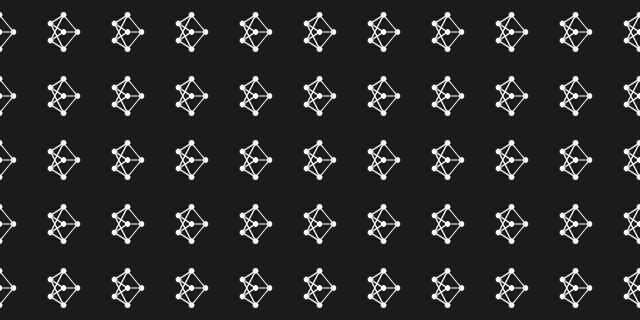
A Shadertoy shader for this pattern:

```glsl
// A grid of small white network diagrams on near-black: two input nodes,
// three hidden nodes and one output node, joined layer to layer.
// Each cell is the union of disc and segment distances, smoothed by one pixel.

const float ROWS = 5.0;                        // repeats down; cells are square
const vec2  CENTRE = vec2(-0.007, 0.5);        // middle hidden node, in cells
const float LAYER_LEFT = -0.204;               // x of the input layer
const float LAYER_RIGHT = 0.217;               // x of the output node
const float NODE_GAP = 0.267;                  // vertical step within a layer
const float NODE_RADIUS = 0.0445;
const float INPUT_LINE = 0.0205;               // width of input-hidden lines
const float OUTPUT_LINE = 0.0155;              // width of hidden-output lines
const vec3  BACKGROUND = vec3(0.104);
const vec3  INK = vec3(0.995);

float discDistance(vec2 p, vec2 centre) {
    return length(p - centre) - NODE_RADIUS;
}

float lineDistance(vec2 p, vec2 a, vec2 b, float width) {
    vec2 pa = p - a, ba = b - a;
    float t = clamp(dot(pa, ba) / dot(ba, ba), 0.0, 1.0);
    return length(pa - ba * t) - 0.5 * width;
}

float networkDistance(vec2 p) {
    vec2 outputNode = vec2(LAYER_RIGHT, 0.0);
    float d = discDistance(p, outputNode);

    for (int h = 0; h < 3; h++) {
        vec2 hiddenNode = vec2(0.0, (float(h) - 1.0) * NODE_GAP);
        d = min(d, discDistance(p, hiddenNode));
        d = min(d, lineDistance(p, hiddenNode, outputNode, OUTPUT_LINE));

        for (int i = 0; i < 2; i++) {
            vec2 inputNode = vec2(LAYER_LEFT, (float(i) - 0.5) * NODE_GAP);
            d = min(d, discDistance(p, inputNode));
            d = min(d, lineDistance(p, inputNode, hiddenNode, INPUT_LINE));
        }
    }
    return d;
}

void mainImage(out vec4 fragColor, in vec2 fragCoord) {
    float cellsPerPixel = ROWS / iResolution.y;

    // Repeat the cell, with the origin on the middle hidden node
    vec2 grid = fragCoord * cellsPerPixel - CENTRE;
    vec2 p = fract(grid + 0.5) - 0.5;

    // Coverage over one pixel around the outline
    float coverage = clamp(0.5 - networkDistance(p) / cellsPerPixel, 0.0, 1.0);
    fragColor = vec4(mix(BACKGROUND, INK, coverage), 1.0);
}
```
